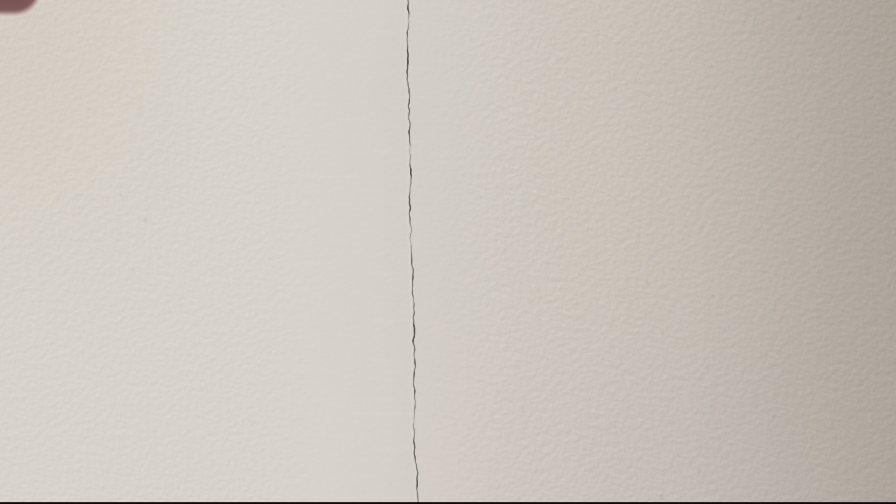
This texture is drawn by a WebGL 2 fragment shader. Its source:

```glsl
#version 300 es
precision highp float;
// A painted plaster wall with a thin vertical crack down a smoothed seam.
// Gradient noise gives a height field lit from one side; broad gradients shade
// the wall, and distance functions place the crack, corner blob and floor edge.
uniform vec2 u_resolution;
out vec4 outColor;

const vec3 WALL_LIGHT = vec3(0.842, 0.823, 0.790);
const vec3 WALL_MID   = vec3(0.768, 0.742, 0.708);
const vec3 WALL_DARK  = vec3(0.655, 0.620, 0.580);
const vec3 CRACK_INK  = vec3(0.330, 0.305, 0.280);
const vec3 BLOB_ROSE  = vec3(0.520, 0.370, 0.370);
const vec3 EDGE_BLACK = vec3(0.050, 0.045, 0.045);

vec2 hashGradient(vec2 cell) {
  vec3 h = fract(cell.xyx * vec3(0.1031, 0.1030, 0.0973));
  h += dot(h, h.yzx + 33.33);
  float angle = 6.28318 * fract((h.x + h.y) * h.z);
  return vec2(cos(angle), sin(angle));
}

float gradientNoise(vec2 p) {
  vec2 cell = floor(p), f = fract(p);
  vec2 w = f * f * f * (f * (f * 6.0 - 15.0) + 10.0);
  float a = dot(hashGradient(cell), f);
  float b = dot(hashGradient(cell + vec2(1, 0)), f - vec2(1, 0));
  float c = dot(hashGradient(cell + vec2(0, 1)), f - vec2(0, 1));
  float d = dot(hashGradient(cell + vec2(1, 1)), f - vec2(1, 1));
  return mix(mix(a, b, w.x), mix(c, d, w.x), w.y);
}

float fbm(vec2 p) {
  float sum = 0.0, gain = 0.6;
  for (int i = 0; i < 3; i++) {
    sum += gain * gradientNoise(p);
    p = mat2(1.4, 1.0, -1.0, 1.4) * p + 7.3;
    gain *= 0.6;
  }
  return sum;
}

float plasterHeight(vec2 p) {
  vec2 warp = 0.005 * vec2(gradientNoise(p * 30.0), gradientNoise(p * 30.0 + 19.0));
  return fbm((p + warp) * vec2(72.0, 92.0));
}

// Height difference along the light direction
float plasterRelief(vec2 p, vec2 toLight) {
  return plasterHeight(p - toLight) - plasterHeight(p + toLight);
}

float roundedBox(vec2 p, vec2 halfSize, float radius) {
  vec2 q = abs(p) - halfSize + radius;
  return length(max(q, 0.0)) + min(max(q.x, q.y), 0.0) - radius;
}

float crackCentre(float y) {
  float lean = mix(0.826, 0.810, smoothstep(-0.1, 1.0, y));
  float wobble = 0.004 * gradientNoise(vec2(y * 7.0, 3.5));
  wobble += 0.004 * gradientNoise(vec2(y * 24.0, 8.3));
  return lean + wobble + 0.003 * gradientNoise(vec2(y * 75.0, 1.7));
}

float line(float d, float halfWidth, float soft) {
  return 1.0 - smoothstep(halfWidth - soft, halfWidth + soft, abs(d));
}

vec3 wallShade(vec2 uv) {
  vec3 col = mix(WALL_LIGHT, WALL_MID, smoothstep(0.32, 0.86, uv.x));
  col = mix(col, WALL_DARK, smoothstep(0.70, 1.12, uv.x + 0.04 * (uv.y - 0.5)));
  float topLeft = (1.0 - smoothstep(0.0, 0.3, uv.x)) * smoothstep(0.3, 1.0, uv.y);
  col -= topLeft * vec3(0.012, 0.020, 0.024);
  float lowRight = smoothstep(0.4, 0.6, uv.x) * (1.0 - smoothstep(0.0, 0.5, uv.y));
  return col + lowRight * vec3(-0.004, -0.008, -0.002);
}

void main() {
  vec2 uv = gl_FragCoord.xy / u_resolution;
  vec2 p = gl_FragCoord.xy / u_resolution.y;
  p.x *= (16.0 / 9.0) * u_resolution.y / u_resolution.x;
  float pixel = 1.0 / u_resolution.y;

  // Broad light and faint blotches
  vec3 col = wallShade(uv);
  col += 0.004 * gradientNoise(p * vec2(4.0, 3.0));

  // Rough plaster, flattened in the band around the seam
  float seam = smoothstep(0.48, 0.66, p.x) * (1.0 - smoothstep(0.82, 1.00, p.x));
  float strength = mix(0.030, 0.042, smoothstep(0.8, 1.1, p.x));
  strength *= 1.0 - 0.72 * seam;
  col += strength * plasterRelief(p, vec2(-0.0016, 0.0022));

  // Sparse pits and faint trowel marks
  float pits = smoothstep(0.50, 0.65, gradientNoise(p * 40.0 + 5.0));
  col -= 0.035 * pits * (1.0 - seam);
  float trowel = gradientNoise(p * vec2(6.0, 70.0) + 11.0);
  col += 0.006 * seam * smoothstep(0.30, 0.55, trowel);

  // Hairline crack with a pale lip, thinning and fading along its length
  float d = p.x - crackCentre(p.y);
  float breakup = gradientNoise(vec2(p.y * 22.0, 14.2));
  breakup += 0.6 * gradientNoise(vec2(p.y * 64.0, 5.6));
  float halfWidth = 0.0013 + 0.0007 * breakup;
  float ink = line(d, halfWidth, max(0.0010, 0.5 * pixel));
  col += 0.014 * line(d + 0.005, 0.002, 0.003);
  col -= 0.025 * line(d, 0.002, 0.003);
  col = mix(col, CRACK_INK, ink * clamp(0.66 + 0.8 * breakup, 0.2, 0.95));

  // Soft blob in the upper corner and dark strip along the bottom
  float blob = roundedBox(p - vec2(0.014, 1.030), vec2(0.064, 0.056), 0.050);
  vec3 blobColor = BLOB_ROSE * (0.85 + 3.0 * clamp(blob + 0.04, 0.0, 0.08));
  col = mix(col, blobColor, 1.0 - smoothstep(-0.008, 0.008, blob));
  col = mix(EDGE_BLACK, col, smoothstep(0.0035 - pixel * 0.5, 0.0035 + pixel * 0.5, p.y));

  outColor = vec4(clamp(col, 0.0, 1.0), 1.0);
}
```
